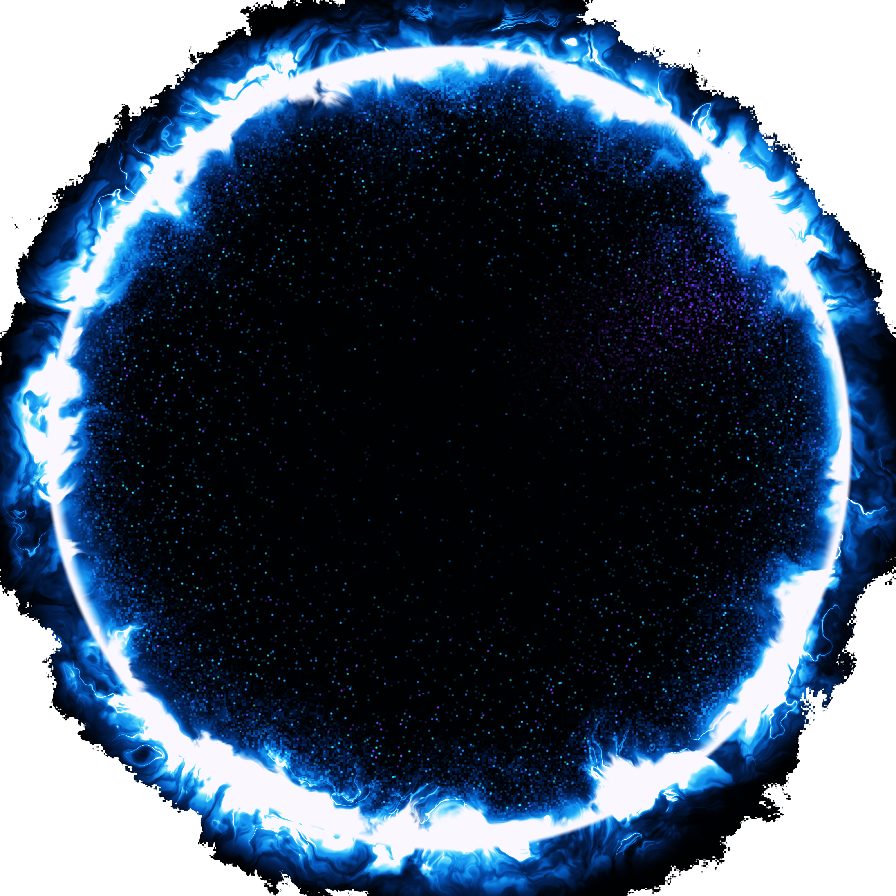
Give the GLSL for this background, as a three.js fragment shader.

```glsl
// Draws a dark star-dusted disc with a white-hot rim and ragged blue plasma on white.
varying vec2 vUv;

const vec2 CENTER = vec2(0.501, 0.5);
const float RIM_RADIUS = 0.445;
const float FLAME_RADIUS = 0.515;
const float FLAME_FADE = 0.036;
const float INNER_FADE = 0.038;
const float STAR_SIZE = 0.0019;
const float GRAIN_SCALE = 400.0;
const vec2 HAZE_POS = vec2(0.275, 0.165);
const float HAZE_ANGLE = 0.5;
const vec3 VOID_COLOR = vec3(0.0, 0.003, 0.01);
const vec3 NAVY = vec3(0.01, 0.12, 0.31);
const vec3 BLUE = vec3(0.02, 0.34, 0.74);
const vec3 AZURE = vec3(0.08, 0.60, 0.95);
const vec3 CYAN = vec3(0.37, 0.85, 0.98);
const vec3 HOT_WHITE = vec3(0.98, 0.97, 1.0);
const vec3 VIOLET = vec3(0.42, 0.16, 0.85);
const vec3 TEAL = vec3(0.08, 0.65, 0.62);
const vec3 BACKDROP = vec3(1.0);

float hash(vec2 p) {
  vec3 q = fract(p.xyx * 0.1031);
  q += dot(q, q.yzx + 33.33);
  return fract((q.x + q.y) * q.z);
}

float noise(vec2 p) {
  vec2 i = floor(p), f = fract(p);
  f = f * f * (3.0 - 2.0 * f);
  return mix(mix(hash(i), hash(i + vec2(1.0, 0.0)), f.x),
             mix(hash(i + vec2(0.0, 1.0)), hash(i + 1.0), f.x), f.y);
}

float fbm(vec2 p) {
  float sum = 0.0, amp = 0.516;
  for (int i = 0; i < 5; i++) {
    sum += amp * noise(p);
    p = mat2(1.6, 1.2, -1.2, 1.6) * p + 17.3;
    amp *= 0.5;
  }
  return sum;
}

// Smooth bump around one direction
float lobe(float angle, float target, float sharpness) {
  return exp(sharpness * (cos(angle - target) - 1.0));
}

vec3 plasma(float heat) {
  vec3 c = mix(VOID_COLOR, NAVY, smoothstep(0.02, 0.26, heat));
  c = mix(c, BLUE, smoothstep(0.22, 0.5, heat));
  c = mix(c, AZURE, smoothstep(0.44, 0.66, heat));
  c = mix(c, CYAN, smoothstep(0.66, 0.86, heat));
  return mix(c, HOT_WHITE, smoothstep(0.84, 1.0, heat));
}

// Three turned grids of scattered dots
vec3 stars(vec2 p, float density, float haze) {
  vec3 sum = vec3(0.0);
  float scale = 62.0;
  for (int i = 0; i < 3; i++) {
    p = mat2(0.8, 0.6, -0.6, 0.8) * p + 2.37;
    vec2 cell = floor(p * scale);
    vec2 jitter = 0.27 + 0.46 * vec2(hash(cell + 3.0), hash(cell.yx + 108.0));
    float dist = length(fract(p * scale) - jitter) / scale;
    float lit = step(hash(cell + 219.0), density);
    float power = 0.25 + 1.1 * pow(hash(cell + 327.0), 3.0);
    float hue = hash(cell + 435.0);
    vec3 tint = mix(mix(BLUE, AZURE, hue), TEAL, smoothstep(0.6, 0.95, hue));
    tint = mix(tint, VIOLET, step(hue, 0.15 + 0.55 * haze));
    sum += tint * lit * power * smoothstep(STAR_SIZE, 0.0004, dist);
    scale *= 1.6;
  }
  return sum;
}

void main() {
  vec2 p = vUv - CENTER;
  float r = length(p), angle = atan(p.y, p.x), d = r - RIM_RADIUS;
  vec2 warp = vec2(fbm(p * 9.0 + 4.0), fbm(p * 9.0 + 31.0)) - 0.5;
  float cloud = fbm(p * 11.0 + warp * 3.0 + 12.0);
  float detail = fbm(p * 30.0 + warp * 6.0 + 55.0);
  float ridge = abs(fbm(p * 13.0 + warp * 5.0 + 80.0) - 0.5);
  float grain = hash(floor(vUv * GRAIN_SCALE));

  // Plasma, folds and filaments outside the rim
  float outside = max(d, 0.0);
  float folds = smoothstep(0.0, 0.16, abs(detail - 0.5));
  float heat = exp(-outside / FLAME_FADE) * (0.3 + 1.4 * smoothstep(0.25, 0.75, cloud));
  heat *= 0.72 + 0.6 * folds;
  heat += (detail - 0.5) * 0.7 * exp(-outside / 0.05);
  float patches = smoothstep(0.4, 0.6, noise(p * 10.0 + 63.0)) * smoothstep(0.07, 0.015, outside);
  heat += patches * (0.6 * smoothstep(0.02, 0.0, ridge) + 0.25 * smoothstep(0.07, 0.0, ridge));
  heat *= smoothstep(0.095, 0.035, outside);
  vec3 outerColor = mix(plasma(heat), HOT_WHITE, smoothstep(0.007, 0.001, outside));

  // White billows, grainy falloff and low tendrils inside the rim
  float swell = lobe(angle, 1.75, 60.0) + lobe(angle, 1.18, 50.0) + lobe(angle, 0.58, 60.0)
    + 0.6 * lobe(angle, 0.0, 60.0) + 0.7 * lobe(angle, -1.4, 25.0) + 0.7 * lobe(angle, -2.0, 30.0);
  float billow = 0.015 + 0.025 * swell + 0.08 * (cloud - 0.5) + 0.06 * (detail - 0.5);
  float depth = -d - max(billow, 0.006);
  float glow = 0.66 * exp(-max(depth, 0.0) / INNER_FADE) * (0.1 + 1.8 * fbm(p * 17.0 + warp * 5.0));
  glow *= mix(1.0, 0.35 + 1.2 * grain * grain, smoothstep(0.005, 0.05, depth));
  float low = smoothstep(-0.1, -0.3, p.y) * smoothstep(0.06, 0.0, depth);
  glow += 0.5 * low * smoothstep(0.025, 0.0, ridge);
  vec3 innerColor = mix(plasma(glow), HOT_WHITE, smoothstep(0.008, -0.006, depth));

  // Star dust and the slanted violet haze
  float c = cos(HAZE_ANGLE), s = sin(HAZE_ANGLE);
  vec2 h = mat2(c, -s, s, c) * (p - HAZE_POS) * vec2(7.5, 15.0);
  float haze = exp(-dot(h, h)), dark = smoothstep(0.0, 0.04, depth);
  float density = 0.05 + 0.3 * smoothstep(0.1, 0.42, r) + 0.4 * haze;
  innerColor += dark * stars(p, density, haze) * (0.55 + 0.6 * smoothstep(0.1, 0.35, r));
  innerColor += dark * VIOLET * haze * 0.6 * pow(grain, 5.0);

  // Join both sides, then cut the ragged silhouette
  vec3 color = mix(innerColor, outerColor, smoothstep(-0.0015, 0.0015, d));
  float edge = FLAME_RADIUS + 0.012 * cos(4.0 * angle) + 0.08 * (fbm(p * 10.0 + 7.0) - 0.5)
    + 0.05 * (detail - 0.5) + 0.035 * lobe(angle, -0.84, 90.0) - 0.012 * lobe(angle, -0.62, 150.0)
    + 0.012 * lobe(angle, 2.4, 20.0) + 0.007 * (grain - 0.5);
  color = mix(color, BACKDROP, smoothstep(-0.001, 0.001, r - max(edge, 0.478)));
  gl_FragColor = vec4(color, 1.0);
}
```
